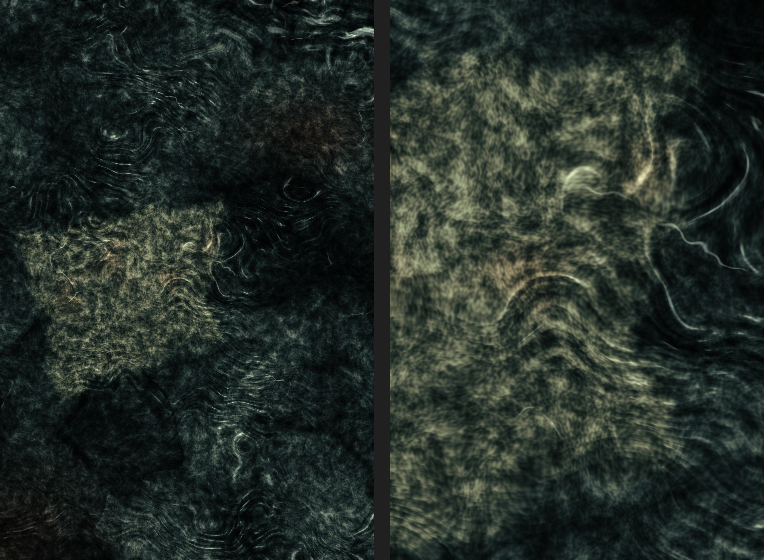
Left, the full canvas; right, a detail of the centre.
Give the GLSL for this texture, as a WebGL 2 fragment shader.

```glsl
#version 300 es
precision highp float;
// Dark stream bed seen through rippled water: a pale mottled slab among dim stones.
// Light is summed as a logarithm (slab, stones, grain, ripples), then coloured;
// thin glints from wave crests and crooked filaments are added on top.

uniform vec2 u_resolution;
out vec4 fragColor;

float hash(vec2 p) {
    vec3 q = fract(p.xyx * vec3(0.1031, 0.1030, 0.0973));
    q += dot(q, q.yzx + 33.33);
    return fract((q.x + q.y) * q.z);
}

vec2 gradientAt(vec2 cell) {
    float a = 6.2832 * hash(cell);
    return vec2(cos(a), sin(a));
}

float noise(vec2 p) {
    vec2 i = floor(p), f = p - i, o = vec2(0.0, 1.0);
    vec2 u = f * f * f * (f * (f * 6.0 - 15.0) + 10.0);
    float low = mix(dot(gradientAt(i), f), dot(gradientAt(i + o.yx), f - o.yx), u.x);
    float high = mix(dot(gradientAt(i + o), f - o), dot(gradientAt(i + 1.0), f - 1.0), u.x);
    return mix(low, high, u.y);
}

mat2 rotation(float a) {
    return mat2(cos(a), sin(a), -sin(a), cos(a));
}

float fbm(vec2 p, int octaves, float gain) {
    float sum = 0.0, amp = 1.0;
    for (int i = 0; i < octaves; i++) {
        sum += amp * noise(p);
        p = rotation(0.6) * p * 2.03 + 17.3;
        amp *= gain;
    }
    return sum;
}

vec2 warp(vec2 p, float scale, float amount) {
    return p + amount * vec2(fbm(p * scale + 3.1, 3, 0.5), fbm(p * scale + 41.7, 3, 0.5));
}

// x: distance from the gap between stones, y: random value of the stone
vec2 stones(vec2 p) {
    vec2 cell = floor(p);
    float nearest = 9.0, second = 9.0, id = 0.0;
    for (int y = -1; y <= 1; y++)
    for (int x = -1; x <= 1; x++) {
        vec2 c = cell + vec2(x, y);
        vec2 centre = c + vec2(hash(c + 5.3), hash(c + 71.9));
        float d = length(p - centre);
        second = min(second, max(d, nearest));
        if (d < nearest) { nearest = d; id = hash(c + 23.7); }
    }
    return vec2(second - nearest, id);
}

// Four-sided slab, negative inside
float slabDistance(vec2 p) {
    float right = p.x - 0.39;
    float top = p.y - 0.595 - 0.14 * (p.x - 0.04);
    float bottom = 0.92 * (0.285 + 0.42 * (p.x - 0.11) - p.y);
    float left = 0.97 * (0.04 + 0.26 * (0.55 - p.y) - p.x);
    return max(max(left, right), max(top, bottom));
}

float spot(vec2 p, vec2 centre, vec2 radius) {
    vec2 d = (p - centre) / radius;
    return exp(-dot(d, d));
}

// Long narrow crests, tilted down to the right and bent by the warp
float ripples(vec2 p, vec2 stretch, float bend) {
    return fbm(rotation(0.2) * warp(p, 5.0, bend) * stretch, 3, 0.5);
}

vec3 waterColour(float light) {
    float k = smoothstep(0.05, 0.42, light);
    return light * mix(vec3(0.62, 1.0, 0.98), vec3(0.9, 1.0, 0.87), k);
}

void main() {
    vec2 p = gl_FragCoord.xy / u_resolution.y;

    // Water surface
    float swell = smoothstep(0.98, 1.14, p.y + 0.25 * p.x + 0.1 * noise(p * 6.0));
    float centreStir = spot(p, vec2(0.31, 0.51), vec2(0.1, 0.1)) + spot(p, vec2(0.22, 0.78), vec2(0.05, 0.14));
    float patches = smoothstep(-0.1, 0.4, noise(p * 5.0 + 12.4) + 0.35 * centreStir);
    float waves = ripples(p, vec2(12.0, 58.0), 0.06);
    float wavelets = ripples(p + 2.7, vec2(36.0, 125.0), 0.12);
    vec2 bed = warp(p, 7.0, 0.022) + vec2(0.0005, 0.0015) * wavelets;

    // Stream bed
    float slab = smoothstep(0.012, -0.018, slabDistance(bed) + 0.024 * fbm(p * 14.0, 4, 0.7));
    vec2 stone = stones(warp(p, 4.0, 0.09) * vec2(4.6, 5.6) + vec2(0.4, 0.2));
    float gapView = smoothstep(-0.3, 0.25, noise(p * 6.0 + 51.0));
    float stoneView = (1.0 - slab) * mix(1.0, 0.45, smoothstep(0.45, 0.75, p.y));
    float shape = 0.9 * gapView * (smoothstep(0.0, 0.16, stone.x) - 1.0) + 1.1 * (stone.y - 0.5);
    float broad = fbm(bed * 4.5 + 8.2, 5, 0.62);
    float grain = fbm(bed * 55.0, 4, 0.88);

    // Logarithm of the light
    float light = -2.3 + 1.16 * slab + stoneView * shape;
    light += broad * mix(1.3, 0.5, slab);
    light += grain * mix(0.95, 1.15, slab);
    light += 0.65 * spot(p, vec2(0.46, 0.87), vec2(0.16, 0.07));
    light -= 0.4 * spot(p, vec2(0.53, 0.63), vec2(0.14, 0.2));
    light += waves * mix(0.4, 2.4, swell) + wavelets * mix(0.6, 1.7, patches);
    float tone = 0.75 * (1.0 - exp(-exp(light) / 0.75));

    // Glints on crests and along thin filaments
    float crest = smoothstep(0.24, 0.6, waves) * swell;
    crest += smoothstep(0.36, 0.75, wavelets) * max(patches, 0.7 * swell) * 0.85;
    vec2 crooked = rotation(0.3) * warp(p, 26.0, 0.016);
    float thread = abs(noise(crooked * vec2(7.0, 12.0) + 30.5));
    float filament = smoothstep(0.02, 0.0, thread) * smoothstep(0.15, 0.4, noise(p * 10.0 + 64.2));
    filament *= smoothstep(-0.25, 0.3, noise(p * 60.0));

    // Cool water, warm slab, rusty patches
    vec3 colour = waterColour(tone) * mix(vec3(0.96, 1.0, 1.0), vec3(1.05, 1.0, 0.9), slab);
    float rust = spot(p, vec2(0.03, 0.04), vec2(0.13, 0.12)) + spot(p, vec2(0.55, 0.76), vec2(0.1, 0.06));
    rust += 0.25 * slab * smoothstep(0.1, 0.5, noise(bed * 13.0 + 9.0));
    colour *= mix(vec3(1.0), vec3(1.4, 0.86, 0.76), min(rust, 1.0));
    colour += vec3(0.5, 0.52, 0.46) * min(crest * 0.75 + filament * 0.7, 1.0);
    fragColor = vec4(colour, 1.0);
}
```
